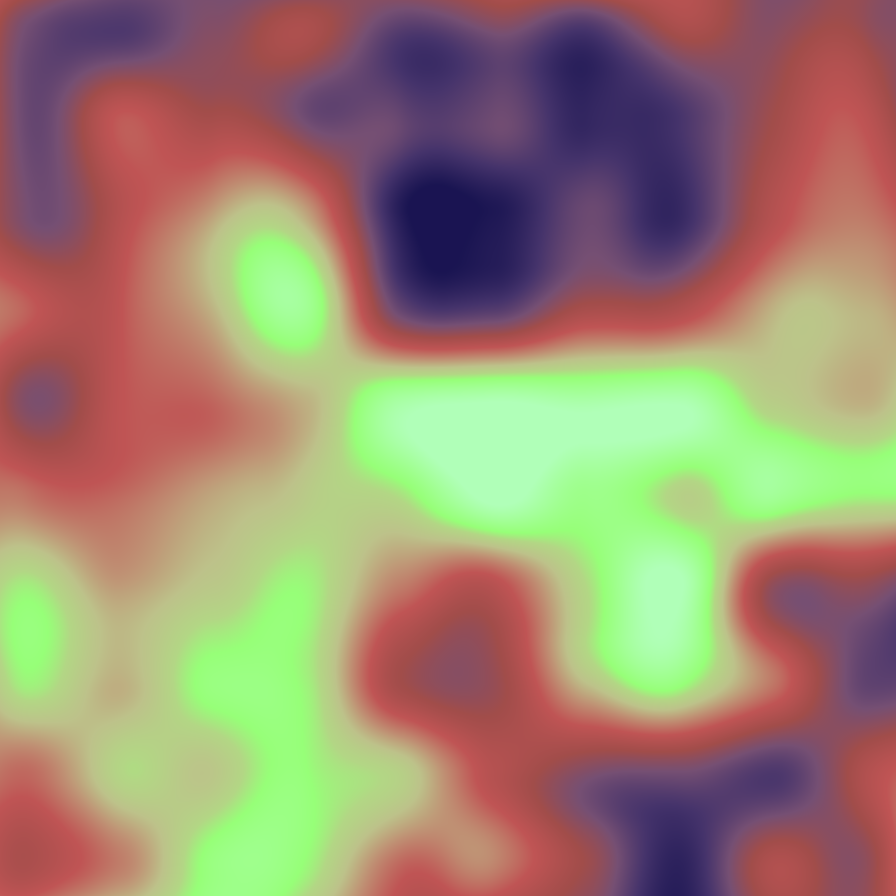
A WebGL 2 fragment shader for this texture:

```glsl
#version 300 es
precision highp float;
// Soft two-octave noise clouds coloured from navy through red to mint.

uniform vec2 u_resolution;
out vec4 fragColor;

const float CELLS = 4.8;                     // broad noise cells across the canvas height
const float DETAIL_SCALE = 2.0;              // frequency of the finer octave
const float DETAIL_SHARE = 0.29;             // weight of the finer octave
const float CONTRAST = 1.25;                 // spread of the mixed noise
const float NOISE_MEAN = 0.52;               // level mapped to the middle of the ramp
const vec2 BROAD_OFFSET = vec2(4.6, 13.6);   // placement of the broad lattice
const vec2 DETAIL_OFFSET = vec2(2.7, 10.7);  // placement of the fine lattice

// Colour ramp: noise level and colour of each stop
const int STOPS = 10;
const float LEVELS[STOPS] = float[](
    0.03, 0.15, 0.26, 0.37, 0.49, 0.595, 0.68, 0.75, 0.80, 0.96);
const vec3 COLORS[STOPS] = vec3[](
    vec3(0.10, 0.08, 0.32),   // navy
    vec3(0.27, 0.20, 0.42),   // purple
    vec3(0.46, 0.31, 0.45),   // mauve
    vec3(0.63, 0.30, 0.29),   // brick
    vec3(0.75, 0.33, 0.33),   // red
    vec3(0.75, 0.56, 0.45),   // tan
    vec3(0.74, 0.76, 0.54),   // olive
    vec3(0.70, 0.84, 0.52),   // pale lime
    vec3(0.59, 1.00, 0.47),   // green
    vec3(0.69, 1.00, 0.72));  // mint

float hash(vec2 p) {
    return fract(sin(dot(p, vec2(127.1, 311.7))) * 43758.5453);
}

// Random lattice values, smoothly interpolated
float valueNoise(vec2 p) {
    vec2 cell = floor(p);
    vec2 blend = smoothstep(0.0, 1.0, fract(p));
    float lower = mix(hash(cell), hash(cell + vec2(1.0, 0.0)), blend.x);
    float upper = mix(hash(cell + vec2(0.0, 1.0)), hash(cell + 1.0), blend.x);
    return mix(lower, upper, blend.y);
}

// Broad clouds with a lighter octave on top
float clouds(vec2 uv) {
    vec2 p = uv * CELLS;
    float broad = valueNoise(p + BROAD_OFFSET);
    float detail = valueNoise(p * DETAIL_SCALE + DETAIL_OFFSET);
    return 0.5 + (mix(broad, detail, DETAIL_SHARE) - NOISE_MEAN) * CONTRAST;
}

// Piecewise linear lookup in the colour ramp
vec3 ramp(float level) {
    vec3 color = COLORS[0];
    for (int i = 1; i < STOPS; i++) {
        float t = (level - LEVELS[i - 1]) / (LEVELS[i] - LEVELS[i - 1]);
        color = mix(color, COLORS[i], clamp(t, 0.0, 1.0));
    }
    return color;
}

void main() {
    vec2 uv = gl_FragCoord.xy / u_resolution.y;
    fragColor = vec4(ramp(clouds(uv)), 1.0);
}
```
